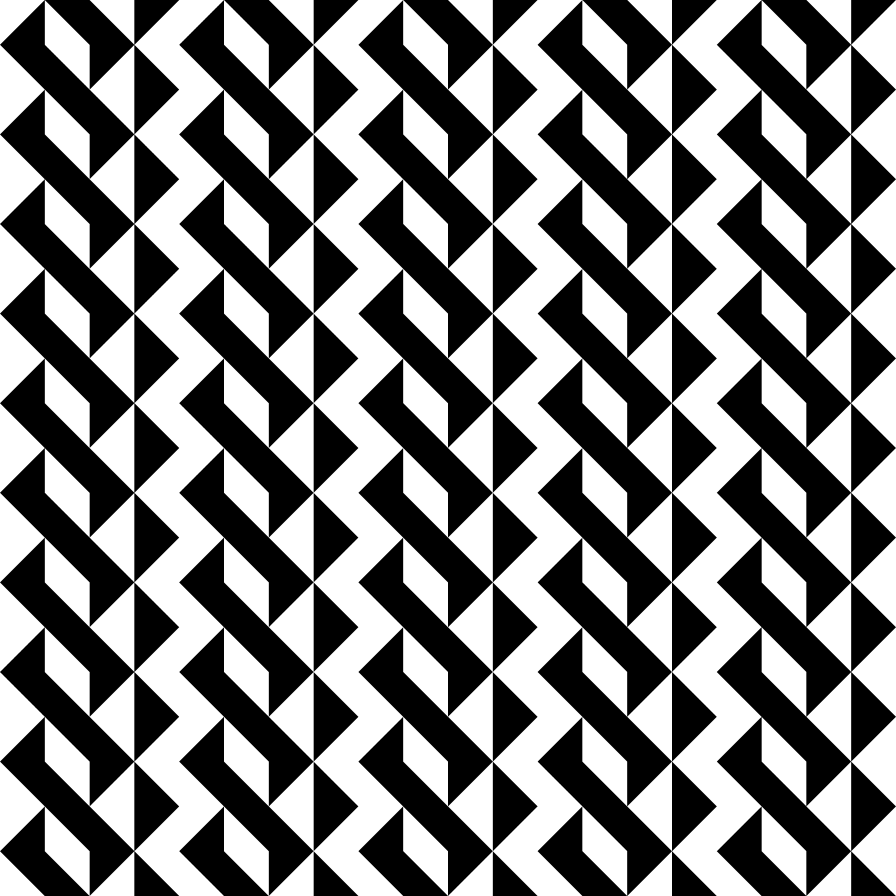
Reproduce this pattern procedurally as a WebGL 2 fragment shader.

```glsl
#version 300 es
precision highp float;
// Black and white columns of folded diagonal bands beside sawtooth triangles.

uniform vec2 u_resolution;
out vec4 fragColor;

const vec2 REPEATS = vec2(5.0, 10.0);   // cells across and down
const vec2 CELL_UNITS = vec2(4.0, 2.0); // grid units in one cell
const vec3 INK = vec3(0.0);
const vec3 PAPER = vec3(1.0);
const int SAMPLES = 6;                  // antialiasing samples per axis

// Distance from the nearest line y = center, repeated every cell height
float distanceToRow(float y, float center) {
    return abs(mod(y - center + 1.0, CELL_UNITS.y) - 1.0);
}

// 1 inside the black shape, 0 outside; p is in grid units with y down
float inkAt(vec2 p) {
    float x = mod(p.x, CELL_UNITS.x);
    float y = p.y;
    bool inked;
    if (x < 1.0) {
        inked = distanceToRow(y, 1.0) < x;           // left point of the band
    } else if (x < 2.0) {
        inked = mod(y - x, CELL_UNITS.y) < 1.0;      // diagonal middle
    } else if (x < 3.0) {
        inked = distanceToRow(y, 1.0) < 3.0 - x;     // right point of the band
    } else {
        inked = distanceToRow(y, 0.0) < 4.0 - x;     // sawtooth triangle
    }
    return inked ? 1.0 : 0.0;
}

void main() {
    vec2 corner = gl_FragCoord.xy - 0.5;
    float coverage = 0.0;

    // Average a regular grid of samples over the pixel
    for (int j = 0; j < SAMPLES; j++) {
        for (int i = 0; i < SAMPLES; i++) {
            vec2 offset = (vec2(float(i), float(j)) + 0.5) / float(SAMPLES);
            vec2 uv = (corner + offset) / u_resolution;
            uv.y = 1.0 - uv.y;
            coverage += inkAt(uv * REPEATS * CELL_UNITS);
        }
    }
    coverage /= float(SAMPLES * SAMPLES);

    fragColor = vec4(mix(PAPER, INK, coverage), 1.0);
}
```
